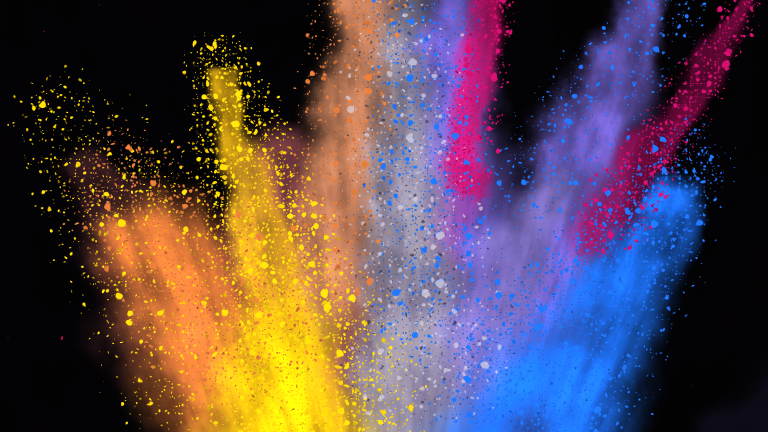
A Shadertoy shader for this background:

```glsl
// Bursting plumes of coloured powder, with flying grains, on black
#define APEX vec2(0.92, -1.0)
#define WARP 0.10
#define STREAK 0.55
#define GRAIN_LAYERS 6
#define GRAIN_SCALE 30.0
#define YELLOW vec3(1.0, 0.84, 0.04)
#define ORANGE vec3(0.87, 0.47, 0.22)
#define ROSE vec3(0.64, 0.32, 0.36)
#define GREY vec3(0.58, 0.55, 0.62)
#define VIOLET vec3(0.45, 0.38, 0.80)
#define BLUE vec3(0.12, 0.45, 0.98)
#define MAGENTA vec3(0.80, 0.06, 0.42)

float hash(vec2 p) {
    vec3 q = fract(vec3(p.xyx) * 0.1031);
    q += dot(q, q.yzx + 33.33);
    return fract((q.x + q.y) * q.z);
}

float noise(vec2 p) {
    vec2 i = floor(p), f = fract(p);
    f = f * f * (3.0 - 2.0 * f);
    vec2 e = vec2(0.0, 1.0);
    return mix(mix(hash(i), hash(i + e.yx), f.x),
               mix(hash(i + e.xy), hash(i + e.yy), f.x), f.y);
}

float fbm(vec2 p) {
    float sum = 0.0, amp = 0.5;
    for (int i = 0; i < 5; i++) {
        sum += amp * noise(p);
        p = mat2(1.6, 1.2, -1.2, 1.6) * p + 7.3;
        amp *= 0.5;
    }
    return sum;
}

// Soft tapered stroke from a to b, with half widths wa and wb
float plume(vec2 p, vec2 a, vec2 b, float wa, float wb) {
    vec2 d = b - a;
    float t = clamp(dot(p - a, d) / dot(d, d), 0.0, 1.0);
    return 1.0 - smoothstep(0.35, 1.2, length(p - a - d * t) / mix(wa, wb, t));
}

// Layered clouds of fine powder
vec3 powder(vec2 p) {
    vec2 ray = p - APEX;
    float streak = fbm(vec2(atan(ray.x, ray.y) * 38.0, length(ray) * 5.0));
    float cloud = fbm(p * 9.0);
    vec2 w = p + WARP * (vec2(cloud, fbm(p * 9.0 + 31.0)) - 0.48);
    float body = clamp(0.72 + STREAK * (streak - 0.3) + 0.5 * (cloud - 0.4), 0.0, 1.0);
    vec3 c = vec3(0.012, 0.008, 0.014);
    c = mix(c, vec3(0.08, 0.07, 0.14), 0.6 * plume(w, vec2(1.70, 0.0), vec2(1.78, 0.06), 0.1, 0.1));
    c = mix(c, ROSE * 0.8, 0.5 * body * plume(w, vec2(0.4, 0.3), vec2(0.2, 0.62), 0.2, 0.07));
    c = mix(c, ROSE, 0.9 * body * plume(w, vec2(0.72, 0.25), vec2(0.63, 0.60), 0.24, 0.10));
    c = mix(c, ORANGE, body * plume(w, vec2(0.65, -0.05), vec2(0.36, 0.44), 0.27, 0.15));
    c = mix(c, VIOLET, body * plume(w, vec2(1.12, 0.1), vec2(1.49, 0.98), 0.27, 0.07));
    c = mix(c, MAGENTA * 0.75, 0.8 * body * plume(w, vec2(1.40, 0.48), vec2(1.74, 1.0), 0.08, 0.025));
    c = mix(c, VIOLET, body * plume(w, vec2(1.05, 0.15), vec2(1.03, 1.05), 0.20, 0.10));
    c = mix(c, MAGENTA, 0.85 * body * plume(w, vec2(1.08, 0.60), vec2(1.14, 1.05), 0.05, 0.05));
    c = mix(c, MAGENTA, 0.3 * body * plume(w, vec2(1.03, 0.42), vec2(1.08, 0.6), 0.06, 0.06));
    c = mix(c, GREY, body * plume(w, vec2(0.96, -0.05), vec2(0.90, 1.05), 0.18, 0.08));
    c = mix(c, mix(ORANGE, GREY, 0.35), body * plume(w, vec2(0.74, 0.30), vec2(0.85, 1.05), 0.13, 0.08));
    c = mix(c, mix(VIOLET, GREY, 0.5), 0.6 * body * plume(w, vec2(1.1, 0.15), vec2(1.25, 0.55), 0.12, 0.08));
    c = mix(c, BLUE, body * plume(w, vec2(1.20, -0.08), vec2(1.57, 0.52), 0.23, 0.07));
    c = mix(c, YELLOW, body * plume(w, vec2(0.66, -0.08), vec2(0.64, 0.20), 0.26, 0.13));
    c = mix(c, mix(YELLOW, ORANGE, 0.3), 0.8 * body * plume(w, vec2(0.65, 0.28), vec2(0.52, 0.82), 0.08, 0.035));
    return c * (0.62 + 0.5 * cloud + 0.35 * streak);
}

// Chance of each grain hue at a place: yellow, orange, blue, magenta
vec4 spray(vec2 p) {
    float yellow = plume(p, vec2(0.72, 0.08), vec2(0.51, 0.85), 0.25, 0.08);
    yellow = max(yellow, 0.35 * plume(p, vec2(0.5, 0.2), vec2(0.15, 0.72), 0.28, 0.13));
    float orange = plume(p, vec2(0.55, 0.25), vec2(0.3, 0.55), 0.2, 0.16);
    orange = max(orange, plume(p, vec2(0.76, 0.4), vec2(0.83, 1.0), 0.12, 0.12));
    float blue = plume(p, vec2(1.25, 0.15), vec2(1.58, 0.6), 0.26, 0.12);
    blue = max(blue, 0.6 * plume(p, vec2(1.0, 0.3), vec2(0.98, 1.0), 0.15, 0.12));
    blue = max(blue, 0.5 * plume(p, vec2(1.25, 0.6), vec2(1.56, 1.0), 0.15, 0.1));
    float magenta = plume(p, vec2(1.08, 0.6), vec2(1.14, 1.0), 0.07, 0.06);
    magenta = max(magenta, plume(p, vec2(1.42, 0.5), vec2(1.74, 1.0), 0.10, 0.04));
    return vec4(yellow, 0.5 * orange, 0.7 * blue, 0.8 * magenta);
}

// Scattered lumps, one per grid cell, finer and denser by layer
vec3 addGrains(vec3 c, vec2 p) {
    float aa = 0.8 / iResolution.y;
    vec2 lumpy = p + 0.006 * (vec2(noise(p * 90.0), noise(p * 90.0 + 17.0)) - 0.5);
    for (int i = GRAIN_LAYERS - 1; i >= 0; i--) {
        float layer = float(i), scale = GRAIN_SCALE * pow(1.32, layer);
        vec2 q = lumpy * scale + layer * 13.7, cell = floor(q);
        vec2 jitter = vec2(hash(cell + 3.1), hash(cell + 8.7));
        vec2 centre = cell + 0.3 + 0.4 * jitter;
        vec4 chance = spray((centre - layer * 13.7) / scale) * (0.28 + 0.06 * layer);
        float pick = hash(cell + 21.3), tone = hash(cell + 40.9);
        vec4 edge = vec4(chance.x, chance.x + chance.y, 0.0, 0.0);
        edge.z = edge.y + chance.z;
        edge.w = edge.z + chance.w;
        vec3 hue = pick < edge.x ? YELLOW : pick < edge.y ? ORANGE : pick < edge.z ? BLUE : MAGENTA;
        hue *= mix(0.55, 1.1, sqrt(tone));
        float radius = mix(0.08, 0.28, tone * tone);
        float cover = smoothstep(aa, -aa, (length(q - centre) - radius) / scale);
        c = mix(c, hue, cover * step(pick, edge.w));
        // Pale and dark specks in the central column
        float column = plume(centre / scale - layer * 13.7 / scale, vec2(0.98, 0.2), vec2(0.92, 1.0), 0.2, 0.12);
        vec3 speck = tone > 0.5 ? vec3(0.85, 0.83, 0.9) : vec3(0.2, 0.18, 0.28);
        c = mix(c, speck, 0.7 * cover * step(1.0 - 0.16 * column, pick));
    }
    return c;
}

void mainImage(out vec4 fragColor, in vec2 fragCoord) {
    vec2 p = fragCoord / iResolution.y;
    p.x += 0.5 * (16.0 / 9.0 - iResolution.x / iResolution.y);
    vec3 c = addGrains(powder(p), p);
    fragColor = vec4(clamp(c, 0.0, 1.0), 1.0);
}
```
